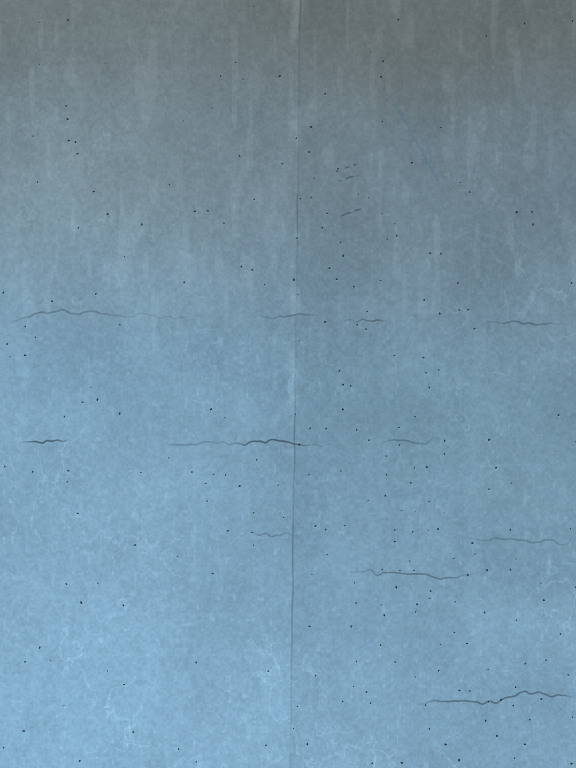
A Shadertoy shader for this texture:

```glsl
float hash(vec2 p) {
    vec3 q = fract(p.xyx * vec3(.1031, .1030, .0973));
    q += dot(q, q.yzx + 33.33);
    return fract((q.x + q.y) * q.z);
}

float noise(vec2 p) {
    vec2 i = floor(p), f = fract(p);
    f = f * f * (3. - 2. * f);
    return mix(mix(hash(i), hash(i + vec2(1, 0)), f.x),
               mix(hash(i + vec2(0, 1)), hash(i + vec2(1, 1)), f.x), f.y);
}

float fbm(vec2 p) {
    float sum = 0., amp = .5;
    for (int i = 0; i < 5; i++) {
        sum += amp * noise(p);
        p = p * 2.03 + 17.7;
        amp *= .5;
    }
    return sum;
}

// Cool daylight from the lower left, fading to warm grey at the top
vec3 wallLight(vec2 p) {
    float y = p.y + .12 * (fbm(p * 4.) - .5);
    vec3 left = mix(vec3(.53, .70, .82), vec3(.485, .635, .735), smoothstep(.05, .5, y));
    left = mix(left, vec3(.47, .55, .59), smoothstep(.48, .82, y));
    left = mix(left, vec3(.42, .465, .475), smoothstep(.82, 1.02, y));
    vec3 right = mix(vec3(.485, .635, .735), vec3(.45, .58, .66), smoothstep(.05, .45, y));
    right = mix(right, vec3(.42, .50, .55), smoothstep(.45, .74, y));
    right = mix(right, vec3(.39, .425, .43), smoothstep(.73, .98, y));
    return mix(left, right, smoothstep(.05, .72, p.x));
}

float crackHeight(float x, float seed) {
    return .034 * (fbm(vec2(x * 13., seed)) - .5) + .006 * (noise(vec2(x * 110., seed)) - .5);
}

// Coverage of one broken, wandering crack; span = height, start, end, strength
float crack(vec2 p, vec4 span, float px) {
    float seed = span.x * 91.;
    float h = crackHeight(p.x, seed);
    float slope = (crackHeight(p.x + .001, seed) - h) / .001;
    float d = abs(p.y - span.x - h) / sqrt(1. + slope * slope);
    float ends = smoothstep(span.y - .03, span.y + .03, p.x) * smoothstep(span.z + .03, span.z - .03, p.x);
    float broken = smoothstep(.28, .62, noise(vec2(p.x * 17., seed + 5.)));
    return span.w * ends * broken * smoothstep(.0006 + px, .0002, d);
}

// Air holes: x = dark hollow, y = lit lower rim
vec2 pits(vec2 p, float cells, float chance, float radius, float px) {
    vec2 id = floor(p * cells);
    float pick = hash(id + cells * 3.1);
    float cluster = noise(id / cells * 6. + 40.);
    float present = step(pick, chance * (1.35 - .8 * id.y / cells) * (.3 + 1.4 * cluster));
    vec2 centre = (id + .2 + .6 * vec2(hash(id + 71.3), hash(id + 29.7))) / cells;
    float size = radius * mix(.55, 1.2, hash(id + 11.9));
    float angle = 6.28 * hash(id + 53.1);
    vec2 q = mat2(cos(angle), sin(angle), -sin(angle), cos(angle)) * (p - centre);
    float ragged = size * (.7 + .6 * noise(p * 420.));
    float hollow = smoothstep(px * .7, -px * .7, length(q * vec2(1., 1.35)) - ragged);
    float rim = smoothstep(px, -px, length(p - centre - size * vec2(.5, -.8)) - size * .6);
    return present * vec2(hollow, rim * step(.45, hash(id + 87.)));
}

float stroke(vec2 p, vec2 a, vec2 b, float px) {
    vec2 along = b - a;
    float t = clamp(dot(p - a, along) / dot(along, along), 0., 1.);
    return smoothstep(.0006 + px, 0., length(p - a - along * t));
}

void mainImage(out vec4 fragColor, in vec2 fragCoord) {
    float px = 1. / iResolution.y;
    vec2 p = fragCoord * px;
    vec3 col = wallLight(p);

    // Cloudy stains, vertical runs and fine cement grain
    float tone = 1. + .13 * (fbm(p * 11. + 3.) - .48);
    tone += .05 * (fbm(p * vec2(60., 9.)) - .48);
    tone += .06 * (noise(p * 170.) - .5) + .07 * (noise(p * 380.) - .5);
    col *= tone;

    // Pale mineral veins and flecks, stronger near the foot
    float patches = smoothstep(.45, .7, fbm(p * 8. + 60.));
    float vein = smoothstep(.025, 0., abs(fbm(p * vec2(30., 22.) + 9.) - .5));
    float fleck = smoothstep(.84, .95, noise(p * vec2(190., 150.) + 30.));
    col += vec3(.05, .055, .06) * (vein * patches + .7 * fleck) * (1.1 - .7 * p.y);
    float drip = smoothstep(.7, .85, noise(p * vec2(95., 20.) + 80.));
    col += .025 * drip * smoothstep(.4, .65, p.y);

    // Formwork seam with a chalky left edge
    float seamX = p.x - mix(.378, .391, p.y) - .0015 * (noise(vec2(p.y * 30., 4.)) - .5);
    float seam = smoothstep(.0007 + px, 0., abs(seamX)) * (.25 + .75 * noise(vec2(p.y * 14., 8.)));
    col *= 1. - .25 * seam;
    float chalk = smoothstep(.013, 0., abs(seamX + .004)) * smoothstep(.35, .7, fbm(p * vec2(50., 25.)));
    col += .07 * chalk * smoothstep(.3, .5, p.y);
    col *= 1. - .03 * smoothstep(0., .002, seamX) * smoothstep(.12, .0, seamX);

    // Horizontal shrinkage cracks
    vec4 spans[7] = vec4[7](
        vec4(.588, .00, .40, .55), vec4(.582, .46, .72, .55), vec4(.423, .00, .56, .85),
        vec4(.255, .36, .60, .55), vec4(.300, .25, .38, .35), vec4(.300, .62, .75, .35),
        vec4(.095, .56, .75, .65));
    float cracks = 0.;
    for (int i = 0; i < 7; i++) cracks = max(cracks, crack(p, spans[i], px));
    col = mix(col, vec3(.18, .23, .27), .75 * cracks);

    // Blue scratch and a few pencil-like scuffs
    col = mix(col, vec3(.30, .46, .56), .5 * stroke(p, vec2(.51, .872), vec2(.57, .765), px));
    for (int i = 0; i < 3; i++) {
        vec2 a = vec2(.438, .777) + float(i) * vec2(.003, -.013) - vec2(0, .032) * step(1.5, float(i));
        float mark = stroke(p, a, a + vec2(.025, .009), px) * smoothstep(.25, .6, noise(p * 190.));
        col = mix(col, vec3(.24, .29, .31), .65 * mark);
    }

    // Three sizes of air holes
    vec2 holes = pits(p, 53., .13, .0013, px);
    holes = max(holes, pits(p + 5., 27., .23, .0023, px) * vec2(1., .6));
    holes = max(holes, pits(p + 9., 11., .24, .0042, px));
    col = mix(col, vec3(.68, .78, .84), .5 * holes.y);
    col = mix(col, vec3(.12, .17, .20), .88 * holes.x);

    fragColor = vec4(col, 1.);
}
```
